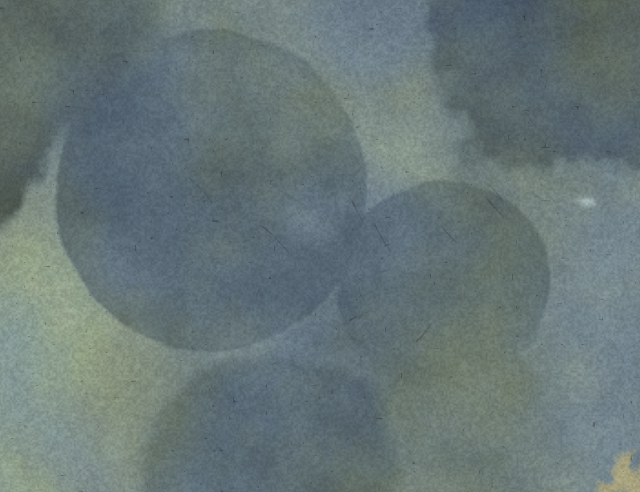
Give the GLSL for this texture, as a Shadertoy shader.

```glsl
// Weathered slate-green paper with overlapping watercolour stains.
// A tone field is built from soft glows, noise and stain shapes, then coloured
// by a six-step ramp and finished with tint, scratches, specks and paper grain.

const vec3 SLATE    = vec3(0.32, 0.37, 0.38);
const vec3 PEWTER   = vec3(0.38, 0.44, 0.44);
const vec3 MIST     = vec3(0.44, 0.50, 0.50);
const vec3 SAGE     = vec3(0.50, 0.56, 0.54);
const vec3 LICHEN   = vec3(0.55, 0.62, 0.55);
const vec3 CHALK    = vec3(0.63, 0.67, 0.62);
const vec3 OCHRE    = vec3(0.70, 0.66, 0.48);
const vec3 PALE     = vec3(0.70, 0.78, 0.78);
const vec3 WARM_TINT = vec3(0.035, 0.022, -0.045);
const float MOTTLE = 2.2;        // cloudiness, in ramp steps
const float GRAIN = 0.085;       // paper grain strength
const float GRAIN_SCALE = 270.0; // grains per canvas height
const float EDGE = 0.005;        // crisp stain edge width
const int SCRATCHES = 16;

float hash(vec2 p) {
    vec3 q = fract(p.xyx * 0.1031);
    q += dot(q, q.yzx + 33.33);
    return fract((q.x + q.y) * q.z);
}

float noise(vec2 p) {
    vec2 i = floor(p), f = fract(p);
    f = f * f * (3.0 - 2.0 * f);
    return mix(mix(hash(i), hash(i + vec2(1, 0)), f.x),
               mix(hash(i + vec2(0, 1)), hash(i + vec2(1, 1)), f.x), f.y);
}

float fbm(vec2 p) {
    float sum = 0.0, amp = 0.5;
    for (int i = 0; i < 6; i++) {
        sum += amp * noise(p);
        p = mat2(1.6, 1.2, -1.2, 1.6) * p + 17.3;
        amp *= 0.5;
    }
    return sum;
}

float glow(vec2 p, vec2 centre, vec2 radius) {
    vec2 d = (p - centre) / radius;
    return exp(-dot(d, d));
}

// Coverage of an elliptical stain with a wobbling border
float stain(vec2 p, vec2 centre, vec2 radius, float ragged, float soft) {
    vec2 wobble = vec2(fbm(p * 9.0 + 3.0), fbm(p * 9.0 + 41.0)) - 0.5;
    vec2 d = (p + ragged * wobble - centre) / radius;
    float dist = (length(d) - 1.0) * min(radius.x, radius.y);
    return 1.0 - smoothstep(-soft, soft, dist);
}

vec3 ramp(float t) {
    vec3 c = mix(SLATE * 0.8, SLATE, clamp(t + 1.0, 0.0, 1.0));
    c = mix(c, PEWTER, clamp(t, 0.0, 1.0));
    c = mix(c, MIST,   clamp(t - 1.0, 0.0, 1.0));
    c = mix(c, SAGE,   clamp(t - 2.0, 0.0, 1.0));
    c = mix(c, LICHEN, clamp(t - 3.0, 0.0, 1.0));
    return mix(c, CHALK, clamp(t - 4.0, 0.0, 1.0));
}

float toneField(vec2 p) {
    // Pale ground
    float tone = 2.0 + 2.4 * glow(p, vec2(0.04, 0.34), vec2(0.24, 0.36))
                     + 1.1 * glow(p, vec2(1.27, 0.44), vec2(0.25, 0.20))
                     + 0.9 * glow(p, vec2(0.83, 0.68), vec2(0.12, 0.08));
    // Ragged dark clouds in the upper corners
    tone = mix(tone, 0.1, 0.9 * stain(p, vec2(1.17, 0.86), vec2(0.27, 0.24), 0.22, 0.03));
    tone = mix(tone, 0.4, stain(p, vec2(-0.03, 0.73), vec2(0.13, 0.22), 0.09, 0.012));
    tone = mix(tone, 0.7, stain(p, vec2(0.14, 0.94), vec2(0.19, 0.22), 0.08, 0.04));
    // Crisp overlapping round washes
    tone = mix(tone, 0.8, 0.9 * stain(p, vec2(0.43, 0.61), vec2(0.315, 0.325), 0.03, EDGE));
    tone = mix(tone, 0.9, 0.9 * stain(p, vec2(0.90, 0.42), vec2(0.215, 0.21), 0.03, EDGE)
                              * smoothstep(0.18, 0.42, p.y));
    tone = mix(tone, 0.6, 0.85 * stain(p, vec2(0.55, 0.07), vec2(0.26, 0.20), 0.06, 0.02));
    // Inner pools and lifted patches
    tone -= 0.6 * stain(p, vec2(0.67, 0.66), vec2(0.06, 0.05), 0.06, 0.02);
    tone -= 0.6 * glow(p, vec2(0.74, 0.32), vec2(0.17, 0.20));
    tone += 0.8 * stain(p, vec2(0.65, 0.55), vec2(0.05, 0.035), 0.06, 0.03);
    return tone + MOTTLE * (fbm(p * 5.0 + 8.0) - 0.49)
                + 0.9 * (fbm(p * 17.0) - 0.49);
}

// Thin, slightly curved and broken strokes
float scratches(vec2 p) {
    float ink = 0.0;
    vec2 bent = p + 0.025 * vec2(noise(p * 11.0), noise(p * 11.0 + 50.0));
    for (int i = 0; i < SCRATCHES; i++) {
        float id = float(i) + 1.0;
        vec2 start = vec2(0.25 + 0.75 * hash(vec2(id, 2.0)), 0.22 + 0.6 * hash(vec2(id, 7.0)));
        float angle = (start.y > 0.55 ? -0.9 : 0.6) + 0.5 * (hash(vec2(id, 13.0)) - 0.5);
        vec2 along = vec2(cos(angle), sin(angle)) * mix(0.025, 0.11, hash(vec2(id, 19.0)));
        vec2 d = bent - start;
        float h = clamp(dot(d, along) / dot(along, along), 0.0, 1.0);
        float stroke = 1.0 - smoothstep(0.0004, 0.0026, length(d - along * h));
        ink = max(ink, stroke * (1.0 - 0.6 * h));
    }
    return ink * smoothstep(0.25, 0.65, noise(p * 60.0));
}

void mainImage(out vec4 fragColor, in vec2 fragCoord) {
    vec2 p = fragCoord / iResolution.y;
    vec3 color = ramp(toneField(p));

    // Drifting olive and blue tints
    color += WARM_TINT * clamp(3.5 * (fbm(p * 4.0 + 23.0) - 0.5), -0.7, 1.0);

    // Ochre corner and a pale fleck
    float broken = smoothstep(0.35, 0.6, fbm(p * 30.0));
    color = mix(color, OCHRE, 0.8 * broken * stain(p, vec2(1.29, 0.01), vec2(0.07, 0.06), 0.07, 0.015));
    color = mix(color, PALE, 0.8 * broken * glow(p, vec2(1.196, 0.59), vec2(0.02, 0.009)));

    // Scratches, specks and paper grain
    color *= 1.0 - 0.22 * scratches(p);
    color *= 1.0 - 0.25 * smoothstep(0.93, 1.0, noise(p * 120.0 + 9.0));
    float grain = noise(p * GRAIN_SCALE) + 0.6 * noise(p * GRAIN_SCALE * 0.5 + 31.0) - 0.8;
    color *= 1.0 + GRAIN * 1.6 * grain;
    fragColor = vec4(clamp(color, 0.0, 1.0), 1.0);
}
```
